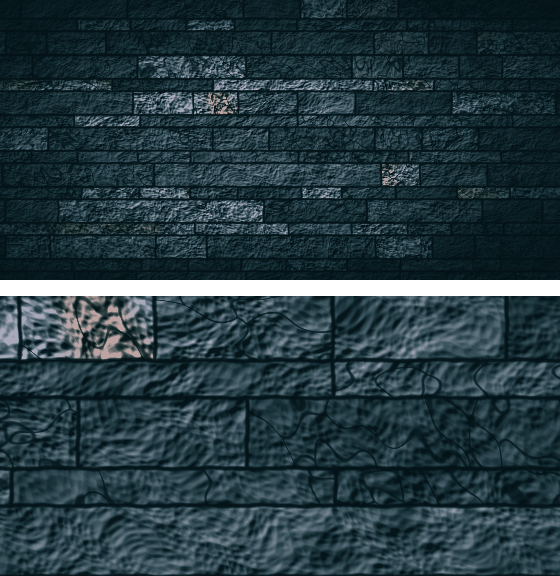
Top, the full canvas; bottom, a detail of the centre.
Give the GLSL for this texture, as a WebGL 1 fragment shader.

```glsl
precision highp float;
uniform vec2 u_resolution;

vec2 hash2(vec2 p) {
  return fract(sin(vec2(dot(p, vec2(127.1, 311.7)), dot(p, vec2(269.5, 183.3)))) * 43758.5);
}

// Distances to the nearest and second nearest feature points
vec2 cellular(vec2 p) {
  vec2 cell = floor(p), f = fract(p), near = vec2(8.0);
  for (int j = -1; j <= 1; j++) {
    for (int i = -1; i <= 1; i++) {
      vec2 o = vec2(float(i), float(j));
      float d = length(o + hash2(cell + o) - f);
      near = d < near.x ? vec2(d, near.x) : vec2(near.x, min(near.y, d));
    }
  }
  return near;
}

vec2 waves(vec2 p) {
  return sin(p.yx * 1.7 + 1.3 * sin(p * 2.3)) + 0.5 * sin(p.yx * 4.9 + p * 3.1);
}

// Rough slate height: three layers of cells
float slateHeight(vec2 p) {
  p += 0.006 * waves(p * 16.0);
  return 0.8 * cellular(p * 17.0).x + 0.45 * cellular(p * 48.0 + 7.0).x
       + 0.32 * cellular(p * 105.0 + 19.0).x;
}

void main() {
  vec2 uv = gl_FragCoord.xy / u_resolution;
  vec2 p = gl_FragCoord.xy / u_resolution.y;
  float pixel = 1.0 / u_resolution.y;
  vec2 w = p + 0.0007 * waves(p * 40.0);

  // Alternating thin and tall courses, with one doubled tall course near the top
  float down = 1.0 - w.y;
  float upper = step(down, 0.1953);
  float course = (down + 0.086 * upper - 0.2813) / 0.1286;
  float f = fract(course);
  float thin = step(f, 0.345);
  float row = 2.0 * floor(course) + 1.0 - thin + 40.0 * upper;
  float top = (f - 0.345 * (1.0 - thin)) * 0.1286;
  float bottom = mix(0.0842, 0.0444, thin) - top;

  // Stone ends: some of the evenly spaced joints are dropped at random
  float u = w.x / 0.191 + 0.5 * step(0.5, hash2(vec2(row, 3.0)).x);
  float left = -20.0, right = 80.0, stone = 0.0;
  for (int i = -5; i <= 5; i++) {
    float joint = floor(u) + float(i);
    vec2 r = hash2(vec2(joint, row + 11.0));
    float at = joint + 0.3 * (r.x - 0.5);
    if (r.y < 0.5 || mod(joint + row, 4.0) < 0.5) {
      if (at <= u) {
        if (at > left) { left = at; stone = joint; }
      } else {
        right = min(right, at);
      }
    }
  }
  vec2 id = vec2(stone, row);
  vec2 look = hash2(id + 31.7), kind = hash2(id + 73.1);
  float pale = smoothstep(0.7, 0.95, look.x);

  // Lit relief, with the grain turned for each stone
  float a = (look.y - 0.5) * 1.6;
  mat2 turn = mat2(cos(a), sin(a), -sin(a), cos(a));
  vec2 q = turn * p * vec2(0.85, 1.1) + kind * 9.0;
  vec2 toLight = turn * vec2(-0.0025, 0.0035);
  float h = slateHeight(q);
  float relief = (h - slateHeight(q + toLight)) * mix(3.2, 5.0, kind.x);
  float blotch = dot(waves(q * 13.0), vec2(0.09)) + 0.35 * (h - 0.75);
  float tone = 0.27 + 0.28 * look.x + 0.3 * pale;
  float light = tone * max(0.05, 1.0 + relief + blotch);

  // Cracks on some stones, small pits on pale ones
  vec2 c = cellular(q * vec2(7.0, 11.0) + 0.3 * waves(q * 21.0));
  float crack = 1.0 - smoothstep(0.015, 0.07 + 8.0 * pixel, c.y - c.x);
  light *= 1.0 - 0.75 * crack * smoothstep(0.35, 0.6, kind.y);
  float pit = 1.0 - smoothstep(0.12, 0.3, cellular(q * 42.0 + 5.0).x);
  light *= 1.0 - 0.6 * pit * pale;

  // Dark joints and the shade under overhanging stones
  float side = min(u - left, right - u) * 0.191;
  float edge = min(side, min(top, bottom));
  light *= mix(0.08, 1.0, smoothstep(0.0008, 0.0028 + pixel, edge));
  light *= 1.0 - 0.65 * step(0.55, kind.x) * exp(-top / 0.006);
  light *= 1.0 + 0.25 * exp(-abs(bottom - 0.005) / 0.002) * pale;

  // Light falling off from the middle of the wall
  vec2 away = (uv - vec2(0.47, 0.5)) * 2.0;
  light *= 1.08 * exp(-1.35 * dot(away, away));
  light = clamp(light, 0.0, 1.1);

  // Teal shadows to cool grey highlights, with a little rust
  vec3 slate = vec3(0.015, 0.07, 0.09)
             + vec3(0.57, 0.54, 0.58) * pow(vec3(light), vec3(1.3, 1.0, 1.0));
  float rust = step(0.7, kind.y) * pale * smoothstep(-0.3, 1.0, waves(q * 9.0).x);
  slate *= mix(vec3(1.0), vec3(1.12, 0.97, 0.88), rust);
  gl_FragColor = vec4(slate, 1.0);
}
```
